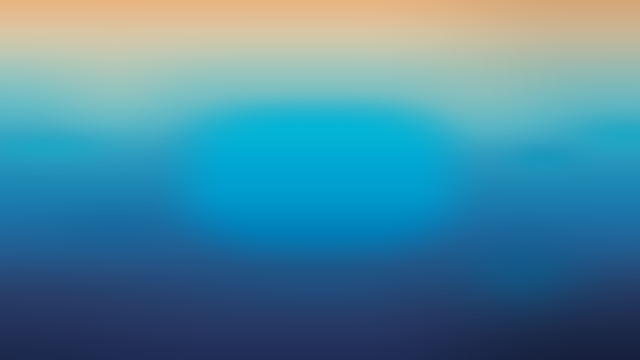
This background is drawn by a Shadertoy shader. Its source:

```glsl
// A soft dusk-over-water gradient: sand at the top, teal, then navy below.
// A cubic colour ramp, bent by two pale plumes, carries a bright rounded
// pool in the centre and a few elliptical tints toward the sides.

const int STOPS = 11;
const vec3 RAMP[STOPS] = vec3[STOPS](
    vec3(.91, .71, .51), vec3(.83, .78, .66), vec3(.60, .77, .74),
    vec3(.37, .72, .77), vec3(.20, .62, .75), vec3(.12, .54, .71),
    vec3(.11, .45, .66), vec3(.14, .36, .56), vec3(.16, .27, .45),
    vec3(.15, .22, .39), vec3(.125, .18, .34));

const vec3 POOL_TOP = vec3(.01, .71, .84);
const vec3 POOL_MID = vec3(.00, .63, .82);
const vec3 POOL_LOW = vec3(.00, .47, .70);
const vec2 POOL_CENTRE = vec2(.50, .50);
const vec2 POOL_RADIUS = vec2(.20, .19);

const vec3 TEAL = vec3(.09, .66, .77);
const vec3 LAGOON = vec3(.06, .59, .74);
const vec3 DEEP_BLUE = vec3(.05, .38, .58);
const float PLUME_SHIFT = .045;
const float HAZE_SHADE = .08;
const float FLOOR_SHADE = .28;

// Catmull-Rom ramp; depth is 0 at the top and 1 at the bottom
vec3 rampColour(float depth) {
    float s = clamp(depth, 0., 1.) * float(STOPS - 1);
    int i = min(int(s), STOPS - 2);
    float f = s - float(i);
    vec3 a = RAMP[max(i - 1, 0)];
    vec3 b = RAMP[i];
    vec3 c = RAMP[i + 1];
    vec3 d = RAMP[min(i + 2, STOPS - 1)];
    return b + .5 * f * (c - a + f * (2. * a - 5. * b + 4. * c - d
             + f * (3. * (b - c) + d - a)));
}

// Soft elliptical weight
float glow(vec2 uv, vec2 centre, vec2 radius) {
    vec2 q = (uv - centre) / radius;
    return exp(-dot(q, q));
}

// Rounded-box weight from a superellipse
float poolMask(vec2 uv) {
    vec2 q = abs(uv - POOL_CENTRE) / POOL_RADIUS;
    float d = pow(q.x * q.x * q.x + q.y * q.y * q.y, 1. / 3.);
    return 1. - smoothstep(.70, 1.36, d);
}

vec3 poolColour(float y) {
    vec3 upper = mix(POOL_MID, POOL_TOP, smoothstep(.48, .66, y));
    return mix(POOL_LOW, upper, smoothstep(.30, .51, y));
}

void mainImage(out vec4 fragColor, in vec2 fragCoord) {
    vec2 uv = fragCoord / iResolution.xy;

    // Pale plumes draw the upper colours downward
    float plumes = glow(uv, vec2(.18, .70), vec2(.10, .14))
                 + glow(uv, vec2(.76, .68), vec2(.11, .13));
    vec3 colour = rampColour(1. - uv.y - PLUME_SHIFT * plumes);

    // Side tints
    colour = mix(colour, TEAL, .75 * glow(uv, vec2(.07, .59), vec2(.10, .04)));
    colour = mix(colour, TEAL, .80 * glow(uv, vec2(.98, .62), vec2(.08, .05)));
    colour = mix(colour, LAGOON, .65 * glow(uv, vec2(.85, .56), vec2(.055, .035)));
    colour = mix(colour, DEEP_BLUE, .70 * glow(uv, vec2(.82, .25), vec2(.10, .11)));
    colour = mix(colour, DEEP_BLUE, .30 * glow(uv, vec2(.17, .36), vec2(.10, .07)));

    // Central pool and the faint light beneath it
    colour = mix(colour, DEEP_BLUE, .35 * glow(uv, vec2(.50, .24), vec2(.20, .09)));
    colour = mix(colour, poolColour(uv.y), poolMask(uv));

    // Shade the hazy upper right and the lower corners
    float right = smoothstep(.55, .90, uv.x);
    float leftEdge = 1. - smoothstep(.0, .35, uv.x);
    float floorDepth = 1. - smoothstep(.0, .35, uv.y);
    colour *= 1. - HAZE_SHADE * right * smoothstep(.60, .90, uv.y);
    colour *= 1. - FLOOR_SHADE * floorDepth * (right + .4 * leftEdge);

    fragColor = vec4(colour, 1.);
}
```
